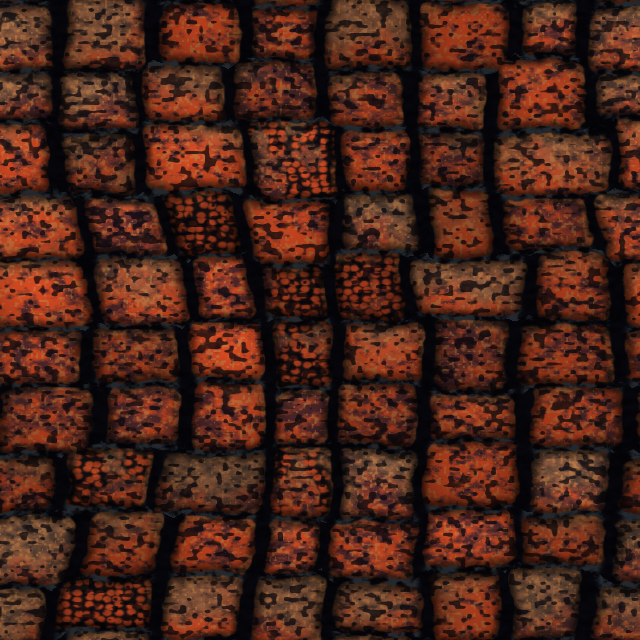
Write a three.js fragment shader that draws this texture.

```glsl
// Worn rust-red blocks stacked in wandering columns with deep black gaps.
// Each block is a rounded box with hashed edges in a bent grid; layered value
// noise gives grain, pits, grey weathering, scaly crusts and chipped rims.
#define COLS 7.0
#define ROWS 10.0
#define PHASE 0.55
#define JITTER vec2(0.36, 0.26)
#define GAP_X 0.0095
#define GAP_Y 0.0030
#define CORNER 0.013
#define BEND 0.035
#define EDGE_SOFT 0.0022
#define GRAIN 105.0
#define CRUST_SHARE 0.09

varying vec2 vUv;

const float TAU = 6.28318;
const vec3 SOOT = vec3(0.02, 0.02, 0.04);
const vec3 GRIT = vec3(0.14, 0.17, 0.17);
const vec3 UMBER = vec3(0.24, 0.12, 0.13);
const vec3 RUST = vec3(0.43, 0.18, 0.13);
const vec3 EMBER = vec3(0.64, 0.22, 0.10);
const vec3 OCHRE = vec3(0.58, 0.38, 0.20);
const vec3 MOSS = vec3(0.33, 0.27, 0.20);

float hash(vec2 p) {
  vec3 q = fract(p.xyx * 0.1031);
  q += dot(q, q.yzx + 33.33);
  return fract((q.x + q.y) * q.z);
}

float noise(vec2 p) {
  vec2 i = floor(p), f = fract(p);
  f = f * f * (3.0 - 2.0 * f);
  return mix(mix(hash(i), hash(i + vec2(1, 0)), f.x),
             mix(hash(i + vec2(0, 1)), hash(i + vec2(1, 1)), f.x), f.y);
}

float fbm(vec2 p) {
  float sum = 0.0, amp = 0.53;
  for (int k = 0; k < 4; k++) {
    sum += amp * noise(p);
    p = p * 2.03 + 17.0;
    amp *= 0.5;
  }
  return sum;
}

// Distance to the nearest pebble centre, for crusted blocks
float pebbles(vec2 p) {
  float d = 1.0;
  for (int y = -1; y <= 1; y++)
    for (int x = -1; x <= 1; x++) {
      vec2 c = floor(p) + vec2(x, y);
      d = min(d, length(c + 0.2 + 0.6 * vec2(hash(c), hash(c + 51.0)) - p));
    }
  return d;
}

float cellHash(vec2 id, float seed) {
  return hash(mod(id, vec2(COLS, ROWS)) + seed);
}

// Lower-left corner of a cell, with its two edges shifted at random
vec2 cellEdge(vec2 id) {
  vec2 shift = vec2(cellHash(id, 3.0), cellHash(id, 71.0)) - 0.5;
  return (id + vec2(PHASE, 0.0) + JITTER * shift) / vec2(COLS, ROWS);
}

// Signed distance to one block; local runs from -1 to 1 across it
float block(vec2 p, vec2 id, out vec2 local) {
  vec2 gap = vec2(GAP_X * (0.5 + cellHash(id, 19.0)), GAP_Y * (0.7 + cellHash(id, 29.0)));
  vec2 lo = cellEdge(id) + gap;
  vec2 hi = vec2(cellEdge(id + vec2(1, 0)).x, cellEdge(id + vec2(0, 1)).y) - gap;
  vec2 size = 0.5 * (hi - lo), q = p - 0.5 * (lo + hi);
  local = q / size;
  q.x *= 1.0 + 0.10 * (cellHash(id, 43.0) - 0.5) * local.y;
  vec2 e = abs(q) - size + CORNER;
  return length(max(e, 0.0)) + min(max(e.x, e.y), 0.0) - CORNER;
}

void main() {
  // Bend the columns, then roughen every outline
  vec2 p = vUv;
  float bump = 0.5 - 0.5 * cos(TAU * (p.y + 0.1));
  p.x -= BEND * bump * (1.0 + 0.8 * sin(TAU * p.x));
  p += 0.011 * (vec2(noise(vUv * 21.0), noise(vUv * 21.0 + 40.0)) - 0.5);
  p += 0.005 * (vec2(noise(vUv * 95.0), noise(vUv * 95.0 + 60.0)) - 0.5);

  // Nearest block
  vec2 home = floor(p * vec2(COLS, ROWS) - vec2(PHASE, 0.0)), id = home, local = vec2(0.0);
  float d = 1.0;
  for (int y = -1; y <= 1; y++)
    for (int x = -1; x <= 1; x++) {
      vec2 cell = home + vec2(x, y), uv;
      float dist = block(p, cell, uv);
      if (dist < d) { d = dist; id = cell; local = uv; }
    }

  // Grain, heat and grey weathering
  float grain = fbm(vUv * GRAIN * vec2(0.7, 1.1));
  float fine = noise(vUv * GRAIN * 2.3 + 9.0);
  float patchy = fbm(vUv * 17.0 + 5.0);
  float heat = cellHash(id, 87.0) * 0.55 + patchy - 0.55;
  vec3 color = mix(UMBER, RUST, smoothstep(0.28, 0.52, grain + 0.3 * heat));
  color = mix(color, EMBER, smoothstep(0.46, 0.74, grain + 0.5 * heat));
  float worn = cellHash(id, 113.0) * 0.7 + 0.25 * local.y + 0.9 * (patchy - 0.5);
  color = mix(color, MOSS * (0.5 + grain), 0.75 * smoothstep(0.25, 0.75, worn));
  color = mix(color, OCHRE, 0.65 * smoothstep(0.58, 0.90, fine + 0.5 * (grain - 0.5)));

  // Scaly crust on a few blocks
  float crust = step(1.0 - CRUST_SHARE, cellHash(id, 131.0)) * smoothstep(0.40, 0.52, patchy + 0.08);
  float scale = smoothstep(0.62, 0.25, pebbles(vUv * vec2(62.0, 85.0)));
  color = mix(color, mix(SOOT, EMBER * (0.75 + 0.5 * grain), scale), 0.85 * crust);

  // Pits, rounded shading and chipped bright rim
  float pit = smoothstep(0.42, 0.22, noise(vUv * GRAIN * vec2(1.0, 1.5) + 31.0) + 0.3 * (grain - 0.5));
  color = mix(color, SOOT, 0.72 * pit);
  float shade = mix(0.48, 1.12, smoothstep(0.0, 0.017, -d));
  shade *= 1.0 - 0.22 * local.x * local.x - 0.12 * smoothstep(0.2, -1.0, local.y);
  color *= shade * (0.84 + 0.34 * cellHash(id, 151.0));
  float rim = smoothstep(0.007, 0.002, abs(d + 0.004)) * smoothstep(0.5, 1.0, max(local.x, local.y));
  color += OCHRE * 0.5 * rim * smoothstep(0.45, 0.72, noise(vUv * 26.0 + 77.0)) * grain;

  // Black gaps, gritty where blocks rest on each other
  float joint = smoothstep(1.05, 0.85, abs(local.x)) * smoothstep(0.35, 0.70, grain);
  vec3 gapColor = SOOT * (0.4 + grain) + GRIT * 0.8 * joint;
  gl_FragColor = vec4(mix(color, gapColor, smoothstep(-EDGE_SOFT, EDGE_SOFT, d)), 1.0);
}
```
